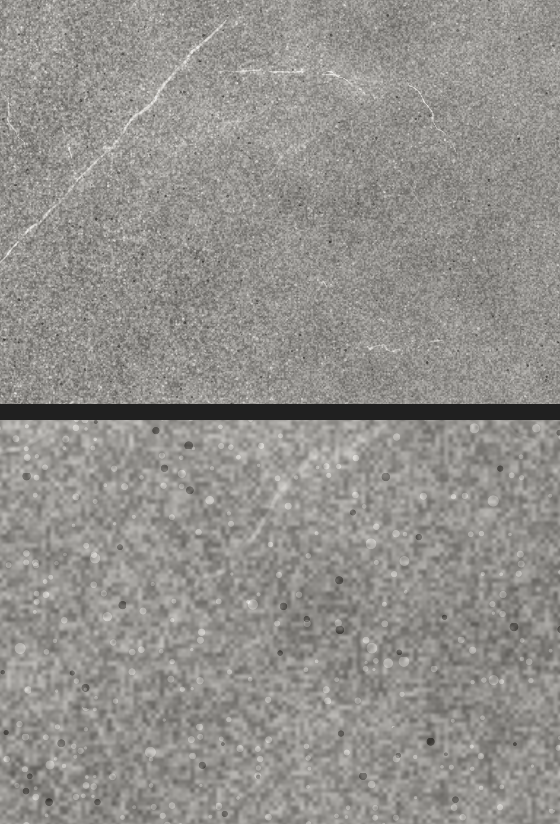
Top: the whole. Bottom: its middle third, enlarged.
Give the GLSL for this texture, as a Shadertoy shader.

```glsl
// Grey stone slab with sandy grain, pale specks, dark pits and thin white veins.

float hash(vec2 p) {
    vec3 q = fract(p.xyx * vec3(0.1031, 0.1030, 0.0973));
    q += dot(q, q.yzx + 33.33);
    return fract((q.x + q.y) * q.z);
}

float noise(vec2 p) {
    vec2 i = floor(p), f = fract(p);
    f *= f * (3.0 - 2.0 * f);
    return mix(mix(hash(i), hash(i + vec2(1, 0)), f.x),
               mix(hash(i + vec2(0, 1)), hash(i + vec2(1, 1)), f.x), f.y);
}

float fbm(vec2 p) {
    float sum = 0.0, amp = 0.53;
    for (int i = 0; i < 4; i++) {
        sum += amp * noise(p);
        p = mat2(1.6, 1.2, -1.2, 1.6) * p + 17.3;
        amp *= 0.5;
    }
    return sum;
}

// Tapered streak from a to b: x = sharp core, y = soft halo
vec2 vein(vec2 p, vec2 a, vec2 b, float width) {
    vec2 ab = b - a;
    float t = clamp(dot(p - a, ab) / dot(ab, ab), 0.0, 1.0);
    float d = length(p - a - ab * t);
    float taper = 0.4 + 2.4 * t * (1.0 - t);
    return vec2(smoothstep(width * taper + 0.0015, width * taper * 0.3, d),
                exp(-d * 45.0) * taper);
}

// Scattered round grains, one per cell at most
float specks(vec2 p, float cells, float density, float seed) {
    vec2 q = p * cells, home = floor(q);
    float id = hash(home + seed);
    vec2 centre = 0.3 + 0.4 * vec2(hash(home + seed + 7.1), hash(home + seed + 13.7));
    float radius = 0.16 + 0.22 * hash(home + seed + 29.3);
    float soft = 0.5 * cells / iResolution.y;
    float d = length(fract(q) - centre);
    return step(id, density) * (1.0 - smoothstep(radius - soft, radius + soft, d));
}

// Soft elliptical patch
float patchAt(vec2 p, vec2 centre, vec2 size) {
    vec2 q = (p - centre) / size;
    return exp(-dot(q, q));
}

void mainImage(out vec4 fragColor, in vec2 fragCoord) {
    vec2 p = fragCoord / iResolution.y;
    vec2 wobble = vec2(fbm(p * 9.0), fbm(p * 9.0 + 40.0)) - 0.5;
    vec2 w = p + 0.035 * wobble;
    vec2 rough = p + 0.085 * wobble + 0.012 * (noise(p * 60.0) - 0.5);

    // Broad cloudy tone
    float cloud = fbm(p * vec2(2.6, 3.4) + 3.0) - 0.5;
    float mottle = fbm(p * 14.0 + 61.0) - 0.5;
    float tone = 0.574 + 0.11 * cloud + 0.09 * mottle;
    tone += 0.045 * patchAt(p, vec2(0.80, 0.81), vec2(0.20, 0.08));
    tone += 0.035 * patchAt(p, vec2(1.25, 0.85), vec2(0.20, 0.25));
    tone += 0.025 * patchAt(p, vec2(0.50, 0.70), vec2(0.22, 0.10));
    tone -= 0.045 * patchAt(p, vec2(0.95, 0.93), vec2(0.10, 0.07));
    tone -= 0.030 * patchAt(p, vec2(0.78, 0.50), vec2(0.25, 0.12));
    tone -= 0.030 * patchAt(p, vec2(0.30, 0.23), vec2(0.25, 0.10));

    // Sandy grain, coarser toward the left
    float coarse = smoothstep(1.0, 0.1, p.x + 1.2 * cloud);
    float fine = noise(p * 277.0) - 0.5;
    float medium = noise(p * 163.0 + 90.0) - 0.5;
    tone += 0.21 * fine + (0.11 + 0.08 * coarse) * medium;

    // Main diagonal vein, in two strokes
    vec2 bold = vein(w, vec2(-0.03, 0.32), vec2(0.27, 0.63), 0.0030);
    bold = max(bold, vein(w, vec2(0.23, 0.59), vec2(0.56, 0.95), 0.0042));
    bold.y += patchAt(p, vec2(0.265, 0.63), vec2(0.012, 0.016));

    // Crisp, broken hairlines
    vec2 hair = vein(w, vec2(0.53, 0.825), vec2(0.84, 0.815), 0.0024);
    hair = max(hair, vein(rough, vec2(0.80, 0.825), vec2(1.03, 0.765), 0.0020));
    hair = max(hair, vein(rough, vec2(1.02, 0.78), vec2(1.13, 0.64), 0.0024));
    hair = max(hair, vein(rough, vec2(0.91, 0.152), vec2(1.09, 0.150), 0.0025));
    hair = max(hair, vein(w, vec2(0.79, 0.32), vec2(0.81, 0.285), 0.0020));
    hair = max(hair, vein(w, vec2(0.16, 0.68), vec2(0.18, 0.61), 0.0018));
    hair = max(hair, vein(rough, vec2(0.01, 0.73), vec2(0.07, 0.64), 0.0020));

    // Faint threads
    vec2 faint = vein(rough, vec2(0.27, 0.61), vec2(0.68, 0.71), 0.0028);
    faint = max(faint, vein(rough, vec2(0.86, 0.70), vec2(1.09, 0.45), 0.0026));
    faint = max(faint, vein(rough, vec2(0.78, 0.68), vec2(0.61, 0.52), 0.0026));
    float web = pow(1.0 - abs(2.0 * fbm(rough * 4.5 + 8.0) - 1.0), 22.0);
    web *= smoothstep(0.45, 0.85, p.y) * smoothstep(0.4, 0.6, noise(p * 7.0));

    float gaps = smoothstep(0.2, 0.6, noise(p * 38.0 + 5.0));
    float dust = smoothstep(0.4, 0.8, noise(p * 150.0 + 33.0));
    float pale = bold.x * (0.65 + 0.35 * gaps) * 0.21 + hair.x * gaps * 0.19;
    pale += faint.x * gaps * 0.075 + web * (0.025 + 0.06 * dust);
    pale += (bold.y * 0.07 + hair.y * 0.07 + faint.y * 0.045) * dust;
    tone += pale;

    // Pale specks and dark pits
    float density = 0.06 + 0.13 * coarse + 0.12 * hair.y;
    tone += 0.13 * specks(p, 125.0, density, 3.0);
    tone += 0.13 * specks(p + 0.37, 82.0, density * 0.3, 51.0);
    tone -= 0.20 * specks(p + 0.11, 105.0, 0.012 + 0.012 * coarse, 87.0);

    vec3 warmGrey = vec3(0.008, 0.0, -0.015);
    fragColor = vec4(clamp(vec3(tone) + warmGrey, 0.0, 0.9), 1.0);
}
```
